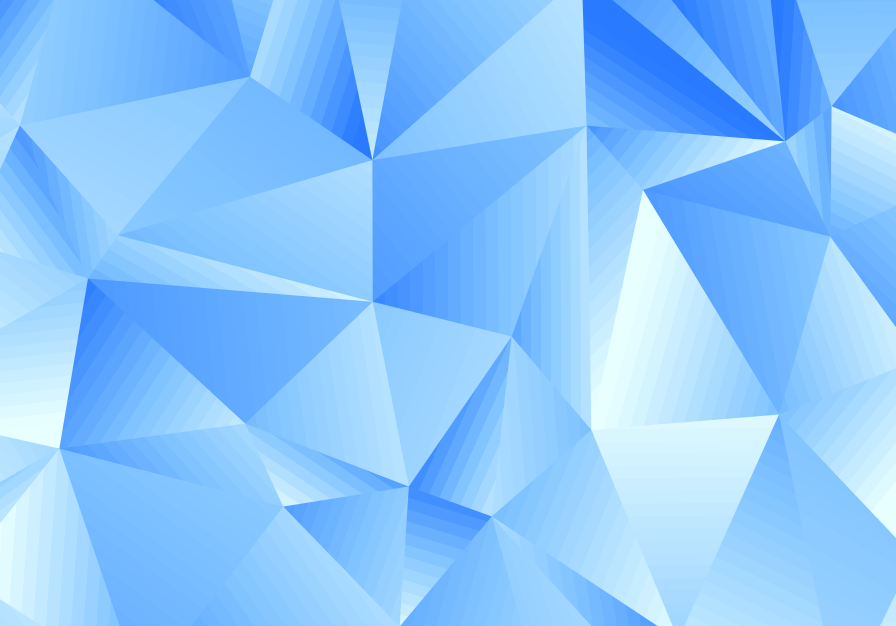
Reproduce this background procedurally as a WebGL 2 fragment shader.

```glsl
#version 300 es
precision highp float;

uniform vec2 u_resolution;
out vec4 fragColor;

vec2 hash2(vec2 p) {
    vec3 q = fract(p.xyx * vec3(0.1031, 0.1030, 0.0973));
    q += dot(q, q.yzx + 33.33);
    return fract((q.xx + q.yz) * q.zy);
}

float gradientNoise(vec2 p) {
    vec2 cell = floor(p), f = p - cell;
    vec2 u = f * f * f * (f * (f * 6.0 - 15.0) + 10.0);
    vec2 o = vec2(0.0, 1.0);
    float a = dot(hash2(cell) * 2.0 - 1.0, f);
    float b = dot(hash2(cell + o.yx) * 2.0 - 1.0, f - o.yx);
    float c = dot(hash2(cell + o) * 2.0 - 1.0, f - o);
    float d = dot(hash2(cell + 1.0) * 2.0 - 1.0, f - 1.0);
    return mix(mix(a, b, u.x), mix(c, d, u.x), u.y);
}

float cross2(vec2 a, vec2 b) {
    return a.x * b.y - a.y * b.x;
}

// Twice the signed area of a counter-clockwise triangle
float area(vec2 a, vec2 b, vec2 c) {
    return cross2(b - a, c - a);
}

// Mesh point: lattice corner with strong jitter
vec2 meshPoint(vec2 id) {
    return id + 0.84 * (hash2(id + 41.0) - 0.5);
}

// Distance to an edge, positive on its left side
float edgeDistance(vec2 p, vec2 a, vec2 b) {
    return cross2(normalize(b - a), p - a);
}

float coverage(vec2 p, vec2 a, vec2 b, vec2 c, float pixel) {
    float d = min(edgeDistance(p, a, b), min(edgeDistance(p, b, c), edgeDistance(p, c, a)));
    return clamp(d / pixel + 0.5, 0.0, 1.0);
}

vec3 blueRamp(float tone) {
    vec3 deep = vec3(0.16, 0.48, 1.0);
    vec3 sky = vec3(0.50, 0.765, 1.0);
    vec3 ice = vec3(0.91, 1.0, 1.0);
    return tone < 0.46 ? mix(deep, sky, tone / 0.46) : mix(sky, ice, (tone - 0.46) / 0.54);
}

// Stepped linear gradient across one facet
vec3 facetColor(vec2 p, vec2 a, vec2 b, vec2 c, vec2 seed, mat2 tilt, float pixel) {
    vec2 shape = hash2(seed + 7.0), shade = hash2(seed + 83.0);
    float angle = 6.2832 * shape.x;
    vec2 dir = vec2(cos(angle), sin(angle));
    vec3 ends = vec3(dot(a, dir), dot(b, dir), dot(c, dir));
    float low = min(ends.x, min(ends.y, ends.z));
    float span = max(ends.x, max(ends.y, ends.z)) - low;

    float bands = 2.0 + round(11.0 * span);
    float s = clamp((dot(p, dir) - low) / span, 0.0, 0.999) * bands;
    float soft = clamp(pixel * bands / span, 0.01, 1.0);
    float ramp = (floor(s) + smoothstep(1.0 - soft, 1.0, fract(s))) / bands;

    // Lighter towards the bottom, with broad drifts of tone
    vec2 center = (a + b + c) / 3.0;
    float height = (center * tilt).y / 4.0;
    float middle = 0.55 - 0.30 * (height - 0.5) + 0.35 * gradientNoise(center * 0.45 + 19.0);
    middle += 0.48 * (shade.x - 0.5);
    float contrast = 0.08 + 0.80 * shade.y;
    return blueRamp(clamp(middle + contrast * (ramp - 0.5), 0.0, 1.0));
}

void main() {
    mat2 tilt = mat2(cos(0.4), sin(0.4), -sin(0.4), cos(0.4));
    vec2 p = tilt * (gl_FragCoord.xy / u_resolution.y * 4.0);
    float pixel = 4.0 / u_resolution.y;
    vec4 sum = vec4(0.0);

    for (int j = -1; j <= 1; j++) {
        for (int i = -1; i <= 1; i++) {
            vec2 id = floor(p) + vec2(i, j);
            vec2 a = meshPoint(id), b = meshPoint(id + vec2(1, 0));
            vec2 c = meshPoint(id + 1.0), d = meshPoint(id + vec2(0, 1));

            // Split along the diagonal that leaves the fuller triangles
            if (min(area(a, b, d), area(b, c, d)) > min(area(a, b, c), area(a, c, d))) {
                vec2 first = a;
                a = b; b = c; c = d; d = first;
            }

            float lower = coverage(p, a, b, c, pixel);
            float upper = coverage(p, a, c, d, pixel);
            if (lower > 0.0) sum += lower * vec4(facetColor(p, a, b, c, id, tilt, pixel), 1.0);
            if (upper > 0.0) sum += upper * vec4(facetColor(p, a, c, d, id + 137.0, tilt, pixel), 1.0);
        }
    }
    fragColor = vec4(sum.rgb / max(sum.a, 0.001), 1.0);
}
```
